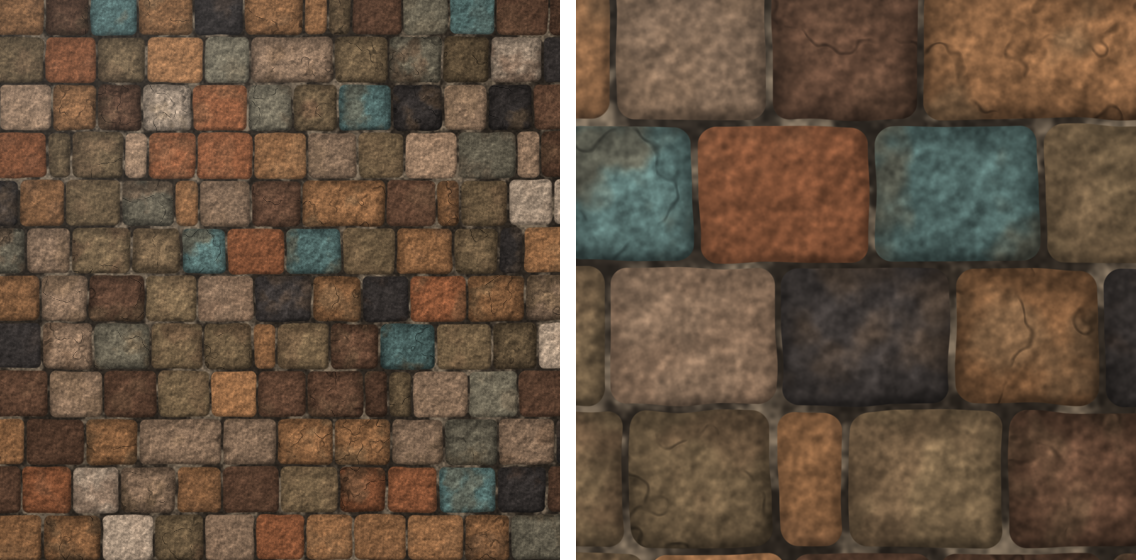
Left: the whole. Right: its middle third, enlarged.
Write a WebGL 1 fragment shader that draws this texture.

```glsl
precision highp float;
// Wall of hand-cut stone tiles: level courses filled with tiles of random width.
// Each course is walked tile by tile to find the one under the pixel; a rounded
// box gives its edge, and layered noise gives mottling, relief, veins and grain.
uniform vec2 u_resolution;

const float COURSES = 11.71;        // courses up the canvas
const float COURSE_SHIFT = 0.035;   // part of a course hidden below the canvas
const float WIDTH_MIN = 0.080;      // ordinary tile widths
const float WIDTH_MAX = 0.107;
const float WIDTH_SLIM = 0.043;     // rare slim and wide tiles
const float WIDTH_WIDE = 0.150;
const float HALF_JOINT = 0.0021;
const float CORNER = 0.0105;
const float WOBBLE = 0.0026;        // unevenness of tile edges
const float GRAIN = 0.21;
const float MOTTLE = 0.75;
const float RELIEF = 0.75;

const vec3 OCHRE = vec3(0.53, 0.375, 0.25);
const vec3 OLIVE = vec3(0.43, 0.355, 0.26);
const vec3 TAUPE = vec3(0.53, 0.43, 0.345);
const vec3 TERRACOTTA = vec3(0.50, 0.31, 0.205);
const vec3 UMBER = vec3(0.35, 0.25, 0.19);
const vec3 CHARCOAL = vec3(0.205, 0.185, 0.175);
const vec3 CREAM = vec3(0.67, 0.585, 0.50);
const vec3 MOSS = vec3(0.42, 0.39, 0.325);
const vec3 TEAL = vec3(0.32, 0.41, 0.395);
const vec3 MORTAR_DARK = vec3(0.17, 0.145, 0.12);
const vec3 MORTAR_PALE = vec3(0.43, 0.375, 0.31);

float hash(vec2 p) {
  vec3 q = fract(vec3(p.xyx) * 0.1031);
  q += dot(q, q.yzx + 33.33);
  return fract((q.x + q.y) * q.z);
}

float noise(vec2 p) {
  vec2 i = floor(p), f = fract(p);
  f = f * f * (3.0 - 2.0 * f);
  return mix(mix(hash(i), hash(i + vec2(1, 0)), f.x),
             mix(hash(i + vec2(0, 1)), hash(i + vec2(1, 1)), f.x), f.y);
}

float fbm(vec2 p) {
  float sum = 0.0, amp = 0.5;
  for (int i = 0; i < 4; i++) {
    sum += amp * noise(p);
    p = mat2(1.6, 1.2, -1.2, 1.6) * p + 7.3;
    amp *= 0.5;
  }
  return sum / 0.9375;
}

float tileWidth(vec2 id) {
  float kind = hash(id + 41.7);
  float w = mix(WIDTH_MIN, WIDTH_MAX, hash(id + 12.3));
  w = mix(w, WIDTH_SLIM, step(kind, 0.07));
  return mix(w, WIDTH_WIDE, step(0.965, kind));
}

vec3 tileColor(float pick) {
  vec3 c = mix(OCHRE, OLIVE, step(0.16, pick));
  c = mix(c, TAUPE, step(0.33, pick));
  c = mix(c, TERRACOTTA, step(0.48, pick));
  c = mix(c, UMBER, step(0.58, pick));
  c = mix(c, CHARCOAL, step(0.70, pick));
  c = mix(c, CREAM, step(0.78, pick));
  c = mix(c, MOSS, step(0.88, pick));
  return mix(c, TEAL, step(0.95, pick));
}

float roundedBox(vec2 p, vec2 halfSize) {
  vec2 q = abs(p) - halfSize + CORNER;
  return length(max(q, 0.0)) + min(max(q.x, q.y), 0.0) - CORNER;
}

void main() {
  vec2 uv = gl_FragCoord.xy / u_resolution.y;
  float pixel = 1.0 / u_resolution.y;
  vec2 p = uv + WOBBLE * (vec2(noise(uv * 38.0), noise(uv * 38.0 + 50.0)) - 0.5);
  p.y += 0.004 * (noise(uv * vec2(6.0, 3.0) + 20.0) - 0.5);

  // Find the course, then walk along it to the tile under the pixel.
  float level = p.y * COURSES + COURSE_SHIFT;
  float course = floor(level);
  float left = -0.08 * hash(vec2(course, 3.1));
  vec2 id = vec2(0.0, course);
  float width = tileWidth(id);
  for (int i = 0; i < 26; i++) {
    if (p.x < left + width) break;
    left += width;
    id.x += 1.0;
    width = tileWidth(id);
  }
  vec2 size = vec2(width, 1.0 / COURSES);
  vec2 local = vec2(p.x - left, fract(level) / COURSES) - 0.5 * size;
  float gap = HALF_JOINT * mix(0.75, 1.25, hash(id + 8.8));
  float d = roundedBox(local, 0.5 * size - gap);

  // Stone surface: tint, blotches of a second colour, relief and veins.
  vec2 s = uv + 5.0 * vec2(hash(id + 1.7), hash(id + 6.1));
  float broad = fbm(s * 24.0);
  float fine = fbm(s * 85.0);
  float aged = hash(id + 27.0);
  vec3 stone = tileColor(hash(id + 73.0)) * mix(0.9, 1.12, hash(id + 19.0));
  vec3 blotch = mix(OLIVE, UMBER, hash(id + 55.0));
  stone = mix(stone, blotch, smoothstep(0.48, 0.72, broad) * mix(0.1, 0.65, aged));
  stone *= 1.0 + MOTTLE * mix(0.4, 1.0, aged) * (0.6 * broad + 0.4 * fine - 0.5);
  stone *= 1.0 + RELIEF * (fine - fbm((s + vec2(-0.002, 0.003)) * 85.0));
  float vein = 1.0 - smoothstep(0.0, 0.028, abs(fbm(s * 19.0 + 3.0) - 0.5));
  stone *= 1.0 - 0.32 * vein * step(0.72, aged) * smoothstep(0.35, 0.6, fine);
  stone *= 1.0 + GRAIN * (noise(uv * 330.0) + noise(uv * 190.0) - 1.0);

  // Worn rim, lit from the upper left, with soot gathered along the edges.
  float rim = smoothstep(-0.008, 0.0, d);
  float facing = dot(local / size, vec2(-0.5, 1.0));
  stone *= 1.0 + rim * (0.28 * facing - 0.16);
  stone *= 1.0 - 0.35 * aged * smoothstep(-0.025, 0.0, d + 0.02 * (broad - 0.5));

  // Mortar joints, mostly in shadow with pale crumbs.
  float crumbs = smoothstep(0.48, 0.7, fbm(uv * 32.0 + 9.0));
  vec3 mortar = mix(MORTAR_DARK, MORTAR_PALE, crumbs) * (0.75 + 0.5 * noise(uv * 260.0));
  vec3 color = mix(stone, mortar, smoothstep(-pixel, pixel, d));

  // Cool sheen at the upper left and gentle falloff to the sides.
  color += vec3(0.055, 0.06, 0.065) * smoothstep(0.8, 0.0, distance(uv, vec2(0.1, 1.0)));
  color *= 1.03 - 0.3 * dot(uv - 0.5, uv - 0.5);
  gl_FragColor = vec4(color, 1.0);
}
```
